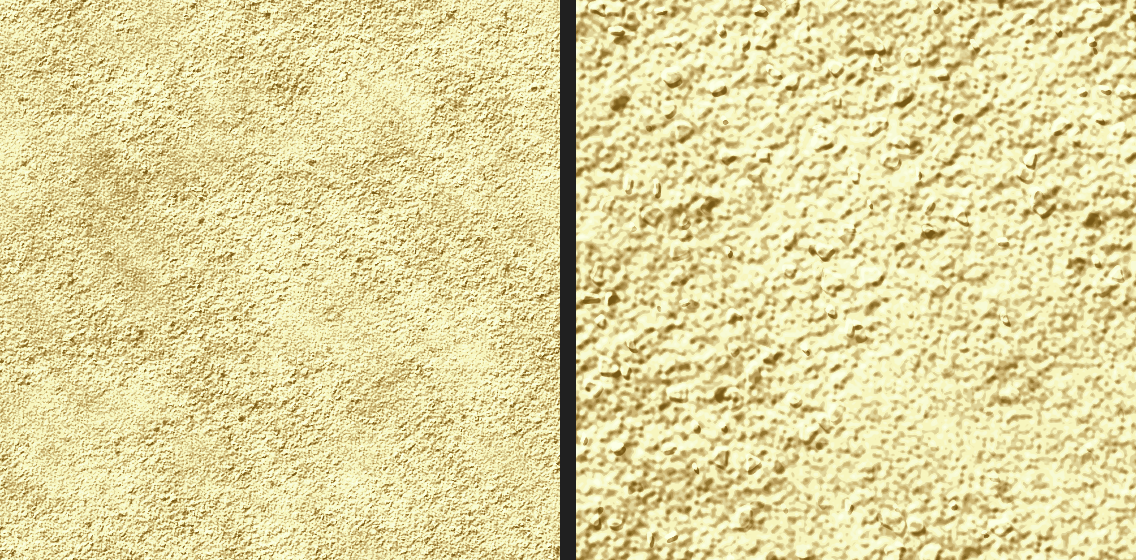
Left: the whole. Right: its middle third, enlarged.
Give the GLSL for this texture, as a WebGL 1 fragment shader.

```glsl
precision highp float;
// Rough, pale yellow sandstone: fine crumbly grit lit from the upper left.

uniform vec2 u_resolution;

float hash(vec2 p) {
  return fract(sin(dot(p, vec2(127.1, 311.7))) * 43758.5453);
}

float valueNoise(vec2 p) {
  vec2 cell = floor(p);
  vec2 f = fract(p);
  f = f * f * (3.0 - 2.0 * f);
  float low = mix(hash(cell), hash(cell + vec2(1.0, 0.0)), f.x);
  float high = mix(hash(cell + vec2(0.0, 1.0)), hash(cell + vec2(1.0, 1.0)), f.x);
  return mix(low, high, f.y);
}

float fbm(vec2 p) {
  float sum = 0.0;
  float weight = 0.5;
  for (int i = 0; i < 4; i++) {
    sum += weight * valueNoise(p);
    p = mat2(1.6, 1.2, -1.2, 1.6) * p + 17.3;
    weight *= 0.6;
  }
  return sum;
}

// Sparse flat-topped lumps, at most one per cell.
float pebbles(vec2 p, float density) {
  vec2 cell = floor(p);
  float height = 0.0;
  for (int y = -1; y <= 1; y++) {
    for (int x = -1; x <= 1; x++) {
      vec2 id = cell + vec2(float(x), float(y));
      vec2 center = id + vec2(hash(id + 3.7), hash(id + 9.2));
      float radius = mix(0.15, 0.48, hash(id + 21.4));
      float dome = 1.0 - smoothstep(radius * 0.6, radius, length(p - center));
      height = max(height, dome * step(hash(id + 33.8), density));
    }
  }
  return height;
}

// Shifts points so that round shapes become ragged.
vec2 crumble(vec2 p) {
  vec2 shift = vec2(valueNoise(p * 170.0), valueNoise(p * 170.0 + 41.0));
  return p + 0.006 * (shift - 0.5);
}

// Surface height; roughness strengthens the coarser features.
float surface(vec2 p, float roughness) {
  vec2 ragged = crumble(p);
  float height = (0.34 + 0.14 * roughness) * valueNoise(p * 345.0);
  height += 0.36 * roughness * valueNoise(p * 190.0 + 7.0);
  height += 0.46 * roughness * valueNoise(ragged * 80.0 + 19.0);
  height += 0.34 * roughness * pebbles(ragged * 72.0, 0.28);
  return height;
}

// Colour for a tone rank from 0 (deep shadow) to 1 (highlight).
vec3 sandRamp(float rank) {
  vec3 color = mix(vec3(0.46, 0.34, 0.08), vec3(0.58, 0.46, 0.18), smoothstep(0.0, 0.03, rank));
  color = mix(color, vec3(0.71, 0.60, 0.34), smoothstep(0.04, 0.12, rank));
  color = mix(color, vec3(0.81, 0.72, 0.46), smoothstep(0.14, 0.28, rank));
  color = mix(color, vec3(0.88, 0.83, 0.60), smoothstep(0.32, 0.49, rank));
  color = mix(color, vec3(0.97, 0.96, 0.74), smoothstep(0.53, 0.70, rank));
  color = mix(color, vec3(0.97, 0.98, 0.83), smoothstep(0.84, 0.93, rank));
  return mix(color, vec3(0.99, 1.0, 0.90), smoothstep(0.96, 1.0, rank));
}

void main() {
  vec2 uv = gl_FragCoord.xy / u_resolution.y;

  // Grain axes: x runs up to the right, y points towards the light.
  vec2 grain = vec2(dot(uv, vec2(0.80, 0.60)), dot(uv, vec2(-0.60, 0.80))) + 2.0;

  // Cloudy patches of rougher, lighter and darker stone.
  float roughness = mix(0.35, 1.6, smoothstep(0.28, 0.62, fbm(uv * 11.0 + 11.0)));
  float patchTone = fbm(uv * vec2(6.0, 7.0) + 57.0) - 0.435;
  float mottle = fbm(uv * 32.0 + 83.0) - 0.435;

  // Emboss the surface along the light direction.
  vec2 lightStep = vec2(0.0002, 0.0014);
  float relief = surface(grain - lightStep, roughness) - surface(grain + lightStep, roughness);
  float speckle = valueNoise(uv * 430.0 + 131.0) - 0.5;

  // Small dark holes gather where the stone is rough.
  float holes = pebbles(crumble(grain + 5.0) * 66.0, 0.08) * roughness;

  float tone = 4.3 * relief + 1.6 * patchTone + 1.3 * mottle + 1.7 * speckle - 1.1 * holes - 0.02;
  float rank = 1.0 / (1.0 + exp(-1.7 * tone));
  gl_FragColor = vec4(sandRamp(rank), 1.0);
}
```
